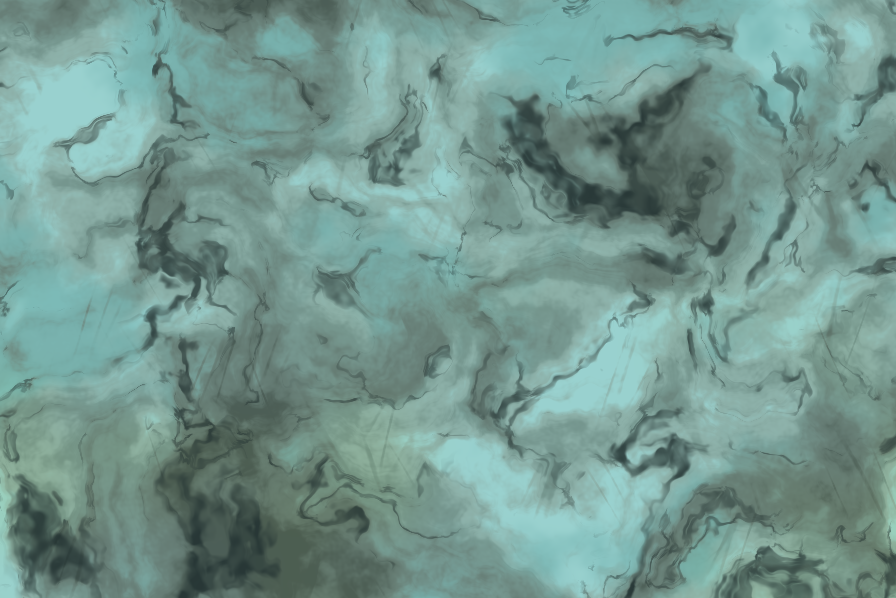
Give the GLSL for this texture, as a Shadertoy shader.

```glsl
const vec3 LIGHT = vec3(0.60, 0.82, 0.81);
const vec3 TEAL = vec3(0.45, 0.70, 0.69);
const vec3 PALE = vec3(0.55, 0.69, 0.66);
const vec3 MID = vec3(0.46, 0.59, 0.56);
const vec3 DARK = vec3(0.40, 0.49, 0.46);
const vec3 SHADOW = vec3(0.30, 0.37, 0.34);
const vec3 VEIN = vec3(0.13, 0.19, 0.19);
const mat2 TURN = mat2(0.8, 0.6, -0.6, 0.8);

vec2 hash2(vec2 p) {
    vec3 q = fract(p.xyx * vec3(0.1031, 0.1030, 0.0973));
    q += dot(q, q.yzx + 33.33);
    return fract((q.xx + q.yz) * q.zy) * 2.0 - 1.0;
}

// Gradient noise, centred on zero
float noise(vec2 p) {
    vec2 i = floor(p), f = p - i;
    vec2 u = f * f * f * (f * (f * 6.0 - 15.0) + 10.0);
    vec2 e = vec2(0.0, 1.0);
    float bottom = mix(dot(hash2(i), f), dot(hash2(i + e.yx), f - e.yx), u.x);
    float top = mix(dot(hash2(i + e.xy), f - e.xy), dot(hash2(i + e.yy), f - e.yy), u.x);
    return mix(bottom, top, u.y);
}

float fbm(vec2 p, int octaves) {
    float sum = 0.0, amp = 1.0;
    for (int i = 0; i < octaves; i++) {
        sum += amp * noise(p);
        p = TURN * p * 2.03 + 17.3;
        amp *= 0.5;
    }
    return sum;
}

// Puffy patches separated by creases
float billow(vec2 p, int octaves) {
    float sum = 0.0, amp = 1.0;
    for (int i = 0; i < octaves; i++) {
        sum += amp * abs(noise(p));
        p = TURN * p * 2.03 + 9.7;
        amp *= 0.52;
    }
    return sum;
}

// x: sharp broken line, y: soft stain around it
vec2 vein(vec2 p, float scale, float width, float seed) {
    float d = abs(fbm(p * scale + seed, 6));
    float presence = smoothstep(-0.02, 0.32, fbm(p * scale * 1.3 + seed * 2.7, 4));
    float thickness = width * (0.4 + 1.6 * presence);
    float line = (1.0 - smoothstep(thickness * 0.2, thickness, d)) * presence;
    return vec2(line, exp(-d * 11.0) * presence);
}

// Straight faint hairlines along one direction
float scratches(vec2 p, float angle, float seed) {
    float c = cos(angle), s = sin(angle);
    vec2 q = mat2(c, -s, s, c) * p;
    float d = abs(noise(q * vec2(24.0, 3.0) + seed));
    float presence = smoothstep(0.12, 0.42, noise(q * vec2(9.0, 5.0) + seed * 1.9));
    return (1.0 - smoothstep(0.01, 0.06, d)) * presence;
}

vec3 stoneColor(float shade) {
    vec3 c = mix(LIGHT, PALE, smoothstep(0.25, 0.46, shade));
    c = mix(c, MID, smoothstep(0.44, 0.60, shade));
    c = mix(c, DARK, smoothstep(0.58, 0.78, shade));
    return mix(c, SHADOW, smoothstep(0.76, 0.98, shade));
}

void mainImage(out vec4 fragColor, in vec2 fragCoord) {
    vec2 p = fragCoord / iResolution.y;

    // Bend the space so that patches look torn
    vec2 bend = vec2(fbm(p * 3.0 + 4.1, 5), fbm(p * 3.0 + 31.7, 5));
    vec2 q = p * vec2(0.95, 1.1) + 0.22 * bend;

    vec2 broad = vein(q, 2.3, 0.045, 12.4);
    vec2 branch = vein(q, 3.7, 0.040, 47.9);
    vec2 thin = vein(q, 6.5, 0.035, 83.2);

    // Cloudy shade, darker toward the bottom and the upper rim
    float shade = 0.47 + 0.60 * fbm(q * 2.2 + 60.5, 6);
    shade -= 0.90 * (billow(q * 3.0 + 22.8, 6) - 0.32);
    shade += 0.24 * (0.5 - p.y) + 0.16 * smoothstep(0.93, 1.0, p.y);
    shade += 0.26 * broad.y + 0.20 * branch.y + 0.12 * thin.y;
    shade += 0.07 * fbm(p * 28.0, 3) + 0.04 * noise(p * 130.0);
    shade += 0.10 * (scratches(p, 0.5, 5.3) + scratches(p, -0.35, 71.6));

    // Turquoise and olive tints
    vec3 color = stoneColor(shade);
    float blue = smoothstep(-0.05, 0.35, fbm(p * 3.2 + 90.3, 5) + 0.25 * (p.y - 0.5));
    color = mix(color, TEAL, 0.75 * blue * (1.0 - smoothstep(0.50, 0.72, shade)));
    float olive = smoothstep(0.65, 0.15, p.y) * smoothstep(-0.15, 0.3, fbm(p * 1.8 + 7.7, 3));
    color *= mix(vec3(1.0), vec3(1.0, 0.99, 0.91), olive);

    // Dark veins on top
    float ink = max(broad.x, max(0.8 * branch.x, 0.55 * thin.x));
    ink *= 0.55 + 0.45 * smoothstep(-0.2, 0.25, noise(p * 38.0));
    color = mix(color, VEIN, 0.85 * ink);

    fragColor = vec4(clamp(color, 0.0, 1.0), 1.0);
}
```
